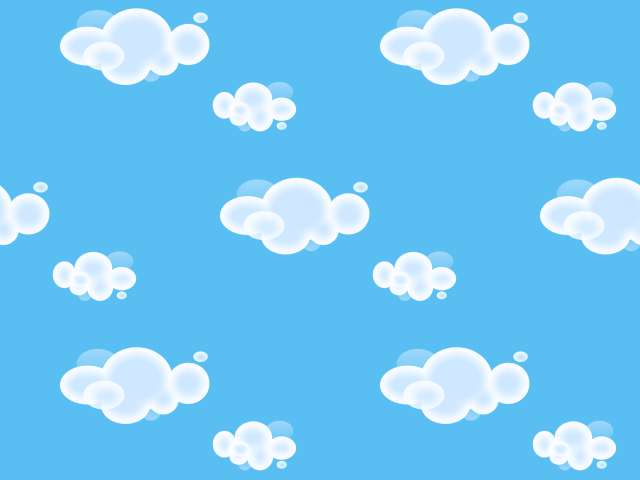
Write a Shadertoy shader that draws this pattern.

```glsl
// Glossy white clouds on a flat sky: staggered rows of one large and one small cloud.
// Each cloud is a union of ellipses with a white rim fading to pale blue inside,
// plus two translucent puffs behind, one puff in front and a detached droplet.

const vec3 SKY = vec3(0.35, 0.75, 0.95);
const vec3 RIM = vec3(0.985, 0.993, 1.0);
const vec3 CORE = vec3(0.81, 0.91, 1.0);

// Ellipses as (centre, radii), y down: 0-4 body, 5 front puff, 6-7 back puffs, 8 droplet
const vec4 LARGE[9] = vec4[9](
    vec4(-88, 10, 50, 35), vec4(0, 0, 65, 58), vec4(-20, 47, 44, 33),
    vec4(48, 35, 28, 28), vec4(93, 7, 38, 37), vec4(-59, 28, 37, 26),
    vec4(-70, -28, 38, 27), vec4(26, 58, 17, 16), vec4(115, -41, 13, 9.5));
const vec4 SMALL[9] = vec4[9](
    vec4(-52, 11, 21, 24), vec4(0, 0, 34, 30), vec4(12, 32, 24, 26),
    vec4(-26, 33, 17, 15), vec4(51, 18, 26, 21), vec4(-25, 19, 18, 14),
    vec4(47, -13, 25, 18), vec4(-15, 47, 12, 11), vec4(51, 48, 9, 7));

// Approximate signed distance to an ellipse
float ellipseDist(vec2 p, vec4 e) {
    vec2 q = (p - e.xy) / e.zw;
    float k = length(q) + 1e-4;
    return k * (k - 1.0) / (length(q / e.zw) + 1e-6);
}

float coverage(float d, float px) {
    return 1.0 - smoothstep(-px, px, d);
}

// A lone puff: white rim, pale centre that leans to the lower right
vec3 puff(vec3 col, vec2 p, vec4 e, float opacity, float px) {
    vec2 q = (p - e.xy) / e.zw;
    float core = 1.0 - smoothstep(0.1, 0.95, length(q - vec2(0.12, 0.12)));
    vec3 shade = mix(RIM, CORE, core);
    return mix(col, shade, opacity * coverage(ellipseDist(p, e), px));
}

vec3 cloud(vec3 col, vec2 p, vec4 parts[9], float px) {
    // Translucent puffs behind, fading toward the body
    for (int i = 6; i < 8; i++) {
        vec4 e = parts[i];
        float outward = sign(e.y) * (p.y - e.y) / e.w;
        float opacity = 0.38 + 0.22 * outward;
        col = mix(col, CORE, opacity * coverage(ellipseDist(p, e), px));
    }

    // Body: nearest outline, with the soft interiors of all lobes merged
    float outline = 1e5, whiteness = 1.0;
    for (int i = 0; i < 5; i++) {
        float d = ellipseDist(p, parts[i]);
        outline = min(outline, d);
        whiteness *= 1.0 - smoothstep(0.0, 27.0, -d);
    }
    col = mix(col, mix(CORE, RIM, whiteness), coverage(outline, px));

    col = puff(col, p, parts[5], 0.85, px);
    return puff(col, p, parts[8], 0.88, px);
}

// Offset from a cloud centre, wrapped to half the width and the full height
vec2 wrapped(vec2 p) {
    vec2 period = vec2(576, 864);
    return mod(p + 0.5 * period, period) - 0.5 * period;
}

void mainImage(out vec4 fragColor, in vec2 fragCoord) {
    // Canvas of 1152 x 864 units, y down
    vec2 uv = fragCoord / iResolution.xy;
    vec2 p = vec2(uv.x, 1.0 - uv.y) * vec2(1152, 864);
    float px = 0.7 * 864.0 / iResolution.y;

    // Three rows, the middle one shifted by half a repeat
    vec3 col = SKY;
    for (int row = 0; row < 3; row++) {
        vec2 shift = vec2(288 * (row % 2), 305 * row);
        col = cloud(col, wrapped(p - shift - vec2(246, 73)), LARGE, px);
        col = cloud(col, wrapped(p - shift - vec2(456, 178.5)), SMALL, px);
    }
    fragColor = vec4(col, 1.0);
}
```
